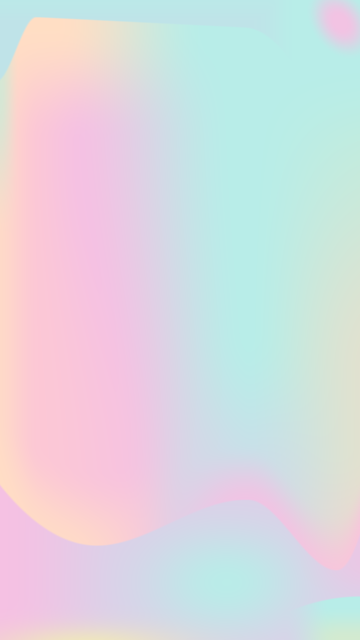
A WebGL 2 fragment shader for this background:

```glsl
#version 300 es
precision highp float;
// Soft pastel gradient: a large wavy pane over a blurred pink, cyan and cream backdrop.
uniform vec2 u_resolution;
out vec4 fragColor;

const vec3 CYAN = vec3(0.72, 0.93, 0.91);
const vec3 PINK = vec3(0.96, 0.755, 0.89);
const vec3 ROSE = vec3(0.99, 0.785, 0.83);
const vec3 PEACH = vec3(1.0, 0.87, 0.77);
const vec3 LAVENDER = vec3(0.87, 0.81, 0.91);
const vec3 MIST = vec3(0.75, 0.89, 0.91);
const vec3 MINT = vec3(0.78, 0.92, 0.85);
const vec3 CREAM = vec3(0.94, 0.91, 0.73);
const vec3 SAND = vec3(0.89, 0.88, 0.81);

float square(float x) { return x * x; }

// Falls from one to zero as x goes from a to b.
float fall(float a, float b, float x) { return 1.0 - smoothstep(a, b, x); }

// Soft elliptical glow.
float glow(vec2 p, vec2 center, vec2 radius) {
  vec2 q = (p - center) / radius;
  return exp(-dot(q, q));
}

// Antialiased coverage of a signed field, positive inside.
float cover(float d) {
  float w = max(fwidth(d), 1e-5);
  return smoothstep(-w, w, d);
}

// Height of the pane's wavy lower edge.
float lowerEdge(float x) {
  return 0.1475 + 0.0945 * square(max(0.27 - x, 0.0) / 0.27)
       + 0.0715 * smoothstep(0.27, 0.68, x)
       - 0.11 * smoothstep(0.69, 0.935, x)
       + 0.056 * square(max(x - 0.935, 0.0) / 0.065);
}

// Height of the upper edge, with a rounded shoulder at each end.
float upperEdge(float x) {
  return 0.873 + 0.1 * smoothstep(-0.01, 0.1, x)
       - 0.028 * max(x - 0.11, 0.0)
       - 0.03 * square(max(x - 0.68, 0.0) / 0.1);
}

vec3 paneColor(vec2 p, float aboveEdge) {
  // Pink to cyan sweep, drifting right toward the bottom
  float drift = 0.13 * fall(0.25, 0.85, p.y);
  vec3 c = mix(PINK, CYAN, smoothstep(0.19 + drift, 0.66 + 0.4 * drift, p.x));
  // Rose on the left, widening downward
  float roseEnd = mix(0.52, 0.24, smoothstep(0.2, 0.75, p.y));
  c = mix(c, ROSE, 0.95 * fall(0.06, roseEnd, p.x));
  // Sand and mint on the right
  float right = smoothstep(0.68, 1.06, p.x);
  c = mix(c, MINT, 0.7 * right * fall(0.72, 0.94, p.y));
  c = mix(c, SAND, right * fall(0.42, 0.82, p.y));
  // Lavender and pink rising from the lower right crest
  c = mix(c, LAVENDER, 0.65 * fall(0.18, 0.48, p.y) * smoothstep(0.4, 0.62, p.x) * fall(0.72, 1.0, p.x));
  c = mix(c, PINK, 0.9 * fall(-0.01, 0.09, aboveEdge) * smoothstep(0.4, 0.68, p.x));
  c = mix(c, ROSE, 0.6 * right * fall(0.1, 0.3, p.y));
  // Peach along the left side, lower left edge and upper left corner
  c = mix(c, PEACH, 0.85 * fall(-0.02, 0.11, p.x));
  c = mix(c, PEACH, 0.85 * fall(-0.01, 0.12, aboveEdge) * fall(0.18, 0.52, p.x));
  float top = smoothstep(0.78, 0.96, p.y);
  c = mix(c, mix(PEACH, CYAN, smoothstep(0.16, 0.58, p.x)), top);
  // Cool rim at the upper left
  return mix(c, MINT, 0.75 * fall(0.0, 0.055, p.x) * smoothstep(0.62, 0.86, p.y));
}

vec3 upperBackdrop(vec2 p) {
  return mix(MIST, CYAN, max(smoothstep(0.68, 0.86, p.x), 0.5 * smoothstep(0.96, 1.0, p.y)));
}

vec3 lowerBackdrop(vec2 p) {
  vec3 c = mix(PINK, LAVENDER, smoothstep(0.0, 0.35, p.x));
  c = mix(c, PINK, 0.6 * smoothstep(0.75, 1.0, p.x) * smoothstep(0.05, 0.12, p.y));
  c = mix(c, CYAN, 0.95 * glow(p, vec2(0.63, 0.09), vec2(0.22, 0.085)));
  c = mix(c, CREAM, glow(p, vec2(0.24, -0.012), vec2(0.25, 0.032)));
  // Small mint mound in the corner, its rim fading out to the left
  float rim = 0.068 - 0.6 * square(1.0 - p.x);
  vec3 mound = mix(CYAN, mix(MINT, CREAM, 0.3), fall(0.0, 0.055, p.y) * smoothstep(0.75, 0.95, p.x));
  return mix(c, mound, cover(rim - p.y) * smoothstep(0.78, 0.92, p.x));
}

void main() {
  vec2 p = gl_FragCoord.xy / u_resolution;
  float aboveEdge = p.y - lowerEdge(p.x);
  float belowTop = upperEdge(p.x) - p.y;

  vec3 pane = paneColor(p, aboveEdge);
  // The upper edge dissolves into the cyan on the right
  float topCover = mix(cover(belowTop), 1.0, smoothstep(0.74, 0.86, p.x));
  vec3 color = mix(upperBackdrop(p), pane, topCover);
  color = mix(lowerBackdrop(p), color, cover(aboveEdge));

  // Tilted pink spot in the upper right
  vec2 spot = p - vec2(0.945, 0.965);
  spot.y += 0.2 * spot.x;
  color = mix(color, PINK, 0.95 * fall(0.2, 1.15, length(spot / vec2(0.085, 0.05))));
  fragColor = vec4(color, 1.0);
}
```
